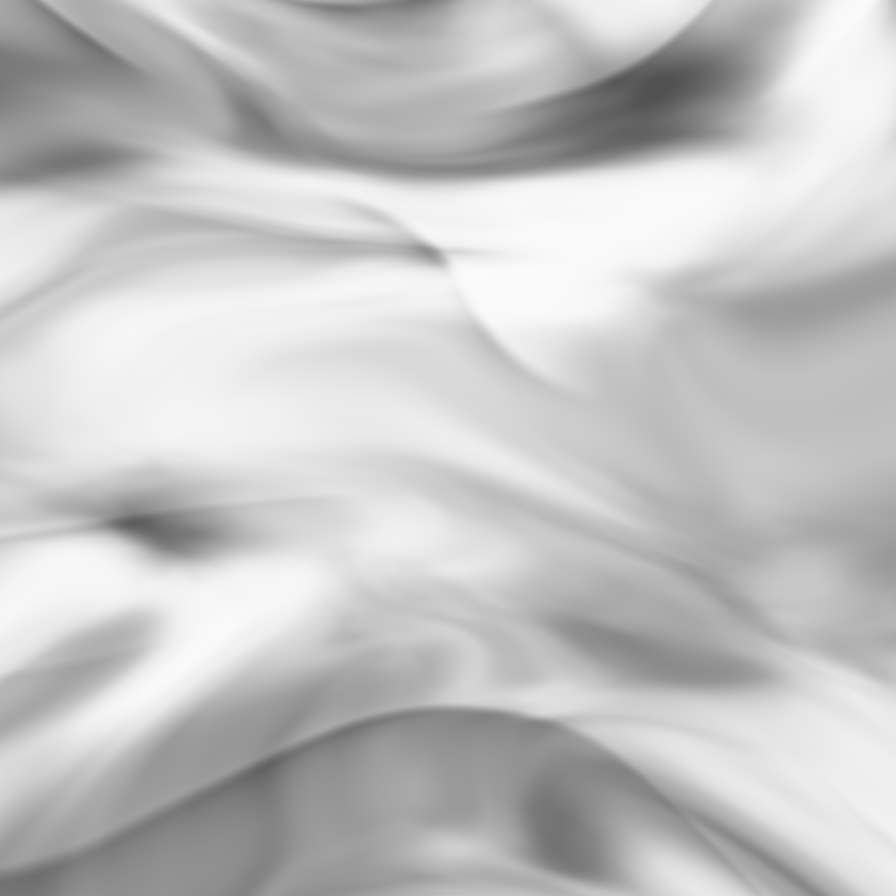
Reproduce this texture procedurally as a WebGL 2 fragment shader.

```glsl
#version 300 es
precision highp float;
// Soft grey drapery: warped, stretched noise follows lines that fan out from
// a flat waist, rising at the top corners and doming at the bottom. Folds with
// one crisp and one fading side lie on top; a tone curve keeps most of it pale.

#define FAN 2.7                 // how strongly the flow lines spread at the sides
#define STRETCH vec2(2.9, 8.0)  // noise cells across and up the canvas
#define WARP 0.95               // bending of the soft patches
#define CONTRAST 2.15           // strength of the soft patches
#define FOLD_DEPTH 2.1          // darkness below a fold edge
#define FOLD_FREQ 3.1           // folds up the canvas in the coarse layer
#define RIPPLE 0.10             // strength of the faint fine ribs
#define WHITE 0.985             // lightest grey
#define TONE_SLOPE 0.18         // grey lost per unit of shade
#define TONE_KNEE 0.6           // shade where the pale end levels off
#define SEED 17.0

uniform vec2 u_resolution;
out vec4 fragColor;

float hash(vec2 cell) {
    vec3 h = fract(vec3(cell.xyx) * vec3(0.1031, 0.1030, 0.0973));
    h += dot(h, h.yzx + 33.33);
    return fract((h.x + h.y) * h.z);
}

// Smooth value noise from -1 to 1.
float noise(vec2 p) {
    p += SEED;
    vec2 cell = floor(p);
    vec2 f = p - cell;
    f = f * f * f * (f * (f * 6.0 - 15.0) + 10.0);
    float low = mix(hash(cell), hash(cell + vec2(1, 0)), f.x);
    float high = mix(hash(cell + vec2(0, 1)), hash(cell + vec2(1, 1)), f.x);
    return 2.0 * mix(low, high, f.y) - 1.0;
}

float fbm(vec2 p) {
    float sum = 0.0, amplitude = 1.0;
    for (int i = 0; i < 4; i++) {
        sum += amplitude * noise(p);
        p = mat2(0.97, 0.24, -0.24, 0.97) * p * 1.9 + 11.3;
        amplitude *= 0.38;
    }
    return sum;
}

// Dark just below each wavy edge, with a bright lip above it.
float folds(vec2 flow, float frequency, float offset) {
    float sway = 0.6 * noise(flow * vec2(2.3, 2.6) + offset);
    float phase = -flow.y * frequency + sway + offset;
    float id = floor(phase + 0.5);
    float d = phase - id;
    float below = smoothstep(-0.03, 0.06, d);
    float dark = below * exp(-8.0 * max(d, 0.0));
    float lip = (1.0 - below) * exp(10.0 * min(d, 0.0));
    float along = noise(vec2(flow.x * 2.8 + id * 5.7, id * 3.1 + offset));
    float presence = smoothstep(-0.1, 0.75, along);
    return presence * (0.6 * lip - FOLD_DEPTH * dark);
}

void main() {
    // Flow coordinates: x across, y constant along each fanning line.
    vec2 uv = gl_FragCoord.xy / u_resolution;
    vec2 c = uv - vec2(0.48, 0.5);
    vec2 flow = vec2(c.x, c.y / (1.0 + FAN * c.x * c.x));

    // Soft patches.
    vec2 p = flow * STRETCH;
    vec2 bend = vec2(noise(p * 0.6 + 3.7), noise(p * 0.6 + 41.2));
    p += WARP * bend;
    p += 0.3 * vec2(noise(p * 1.3 + 23.1), noise(p * 1.3 + 67.9));
    float shade = CONTRAST * fbm(p);

    // Broad folds and thinner creases.
    vec2 bent = flow + bend * vec2(0.05, 0.025);
    for (int i = 0; i < 2; i++) {
        float k = float(i);
        shade += (1.0 - 0.3 * k) * folds(bent, FOLD_FREQ * (1.0 + 1.2 * k), 0.4 + 7.3 * k);
    }

    // Faint diagonal ribs that fade in and out.
    float ribs = noise(vec2(p.x * 3.0 + p.y, p.y * 5.0 - p.x * 3.0));
    shade += RIPPLE * ribs * smoothstep(-0.2, 0.6, noise(p * 0.8 + 90.0));

    // Pale greys are compressed, dark greys fall off evenly.
    float loss = log(1.0 + exp(1.8 * (TONE_KNEE - shade))) / 1.8;
    float grey = clamp(WHITE - TONE_SLOPE * loss, 0.32, WHITE);
    fragColor = vec4(vec3(grey), 1.0);
}
```
